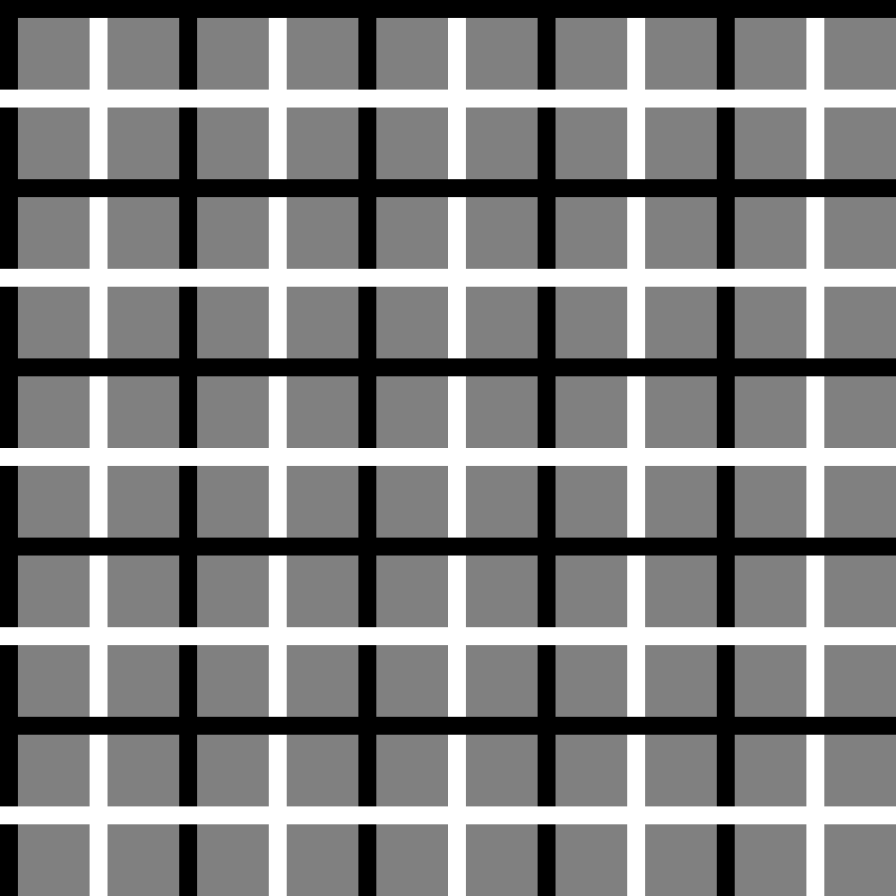
Reproduce this pattern procedurally as a WebGL 2 fragment shader.

```glsl
#version 300 es
precision highp float;
// Grey ground crossed by an even lattice of alternating black and white bars.
// Each axis is split into whole repeats holding one black and one white bar;
// the vertical bars are laid down first and the horizontal bars cover them.

uniform vec2 u_resolution;
out vec4 fragColor;

const float REPEATS = 5.0;       // black and white pairs across and down
const float BAR_WIDTH = 0.1;     // as a fraction of one repeat
const float BLACK_START = 0.0;   // leading edge of each bar in the repeat
const float WHITE_START = 0.5;

const vec3 GREY = vec3(0.502);
const vec3 BLACK = vec3(0.0);
const vec3 WHITE = vec3(1.0);

// Coverage of a bar that recurs once per unit; the distance wraps around.
float barCoverage(float t, float start, float width, float pixel) {
    float fromCentre = abs(fract(t - start - 0.5 * width + 0.5) - 0.5);
    return clamp(0.5 + (0.5 * width - fromCentre) / pixel, 0.0, 1.0);
}

// Lays the black and white bars of one axis over a base colour.
vec3 paintBars(vec3 base, float t, float pixel) {
    vec3 color = mix(base, BLACK, barCoverage(t, BLACK_START, BAR_WIDTH, pixel));
    return mix(color, WHITE, barCoverage(t, WHITE_START, BAR_WIDTH, pixel));
}

void main() {
    vec2 uv = gl_FragCoord.xy / u_resolution;
    vec2 cell = vec2(uv.x, 1.0 - uv.y) * REPEATS;   // rows count from the top
    vec2 pixel = REPEATS / u_resolution;

    vec3 color = paintBars(GREY, cell.x, pixel.x);  // vertical bars
    color = paintBars(color, cell.y, pixel.y);      // horizontal bars on top

    fragColor = vec4(color, 1.0);
}
```
